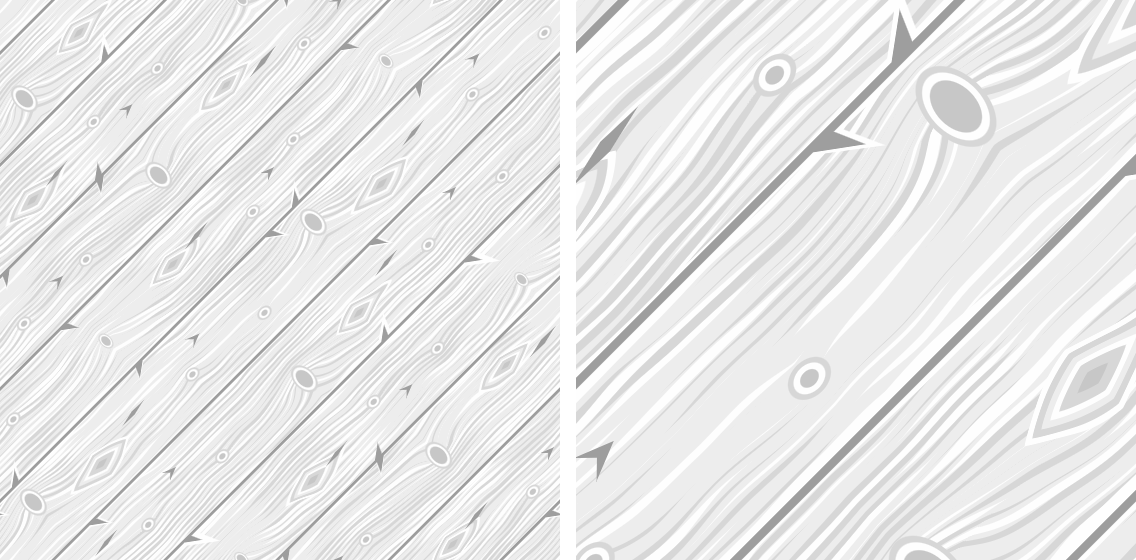
Left: the whole. Right: its middle third, enlarged.
Give the GLSL for this texture, as a Shadertoy shader.

```glsl
// Pale diagonal wood planks with cartoon grain, knots, splits and dark seams.
// Five different planks repeat across the diagonal; each closes on itself along
// its length. Grain strokes follow contours of a field that bends at the knots.

const float PLANKS = 5.0;         // planks per repeat, also plank length / width
const float SEAM_OFFSET = 0.095;  // where the first seam meets the canvas side
const float SEAM_WIDTH = 0.035;   // in plank widths, as are all sizes below
const float GRAIN_LINES = 16.0;   // strokes across one plank
const float PLANK_SHIFT = 0.57;   // slide of the layout from plank to plank
const float FIRST_SHIFT = 0.72;
const float KNOTS = 4.0;          // knots per plank
const vec2 BIG_KNOT = vec2(0.085, 0.13);
const vec2 EYE_KNOT = vec2(0.21, 0.075);
const vec2 SMALL_KNOT = vec2(0.045, 0.033);
const vec2 SPLIT_SIZE = vec2(0.26, 0.034);
const float NOTCH_DEPTH = 0.15;

const vec3 WOOD = vec3(0.93);
const vec3 GRAIN = vec3(0.845);
const vec3 HIGHLIGHT = vec3(0.995);
const vec3 KNOT_CORE = vec3(0.78);
const vec3 CRACK = vec3(0.62);

float hash(vec2 p) {
    vec3 q = fract(vec3(p.xyx) * 0.1031);
    q += dot(q, q.yzx + 33.33);
    return fract((q.x + q.y) * q.z);
}

// Value noise that repeats along x after the given number of cells
float noise(vec2 p, float cells, float seed) {
    vec2 i = floor(p), f = fract(p);
    f = f * f * (3.0 - 2.0 * f);
    vec2 x = mod(vec2(i.x, i.x + 1.0), cells) + 17.0 * seed;
    float y = i.y + 31.0 * seed;
    float low = mix(hash(vec2(x.x, y)), hash(vec2(x.y, y)), f.x);
    float high = mix(hash(vec2(x.x, y + 1.0)), hash(vec2(x.y, y + 1.0)), f.x);
    return mix(low, high, f.y);
}

// Shortest signed step along the closed plank
float wrapStep(float d) {
    return (fract(d / PLANKS + 0.5) - 0.5) * PLANKS;
}

float cover(float d, float pixel) {
    return clamp(0.5 - d / pixel, 0.0, 1.0);
}

// Concave arrowhead with its tip at the origin, pointing along +x
float chevron(vec2 p) {
    p.y = abs(p.y);
    return max(p.y + 0.4 * p.x, 0.7 * (-p.x - 0.10 - 1.03 * p.y));
}

// Tapered strokes along the rows of the field; width = (least, range) of half width
float strokes(float phase, float along, vec2 width, float stretch, float seed, float soft) {
    float n = noise(vec2(along * 7.0, floor(phase)), 7.0, seed);
    return cover(abs(fract(phase) - 0.5) - (width.x + width.y * n) * stretch, soft);
}

void mainImage(out vec4 fragColor, in vec2 fragCoord) {
    vec2 uv = fragCoord / iResolution.y;
    float pixel = PLANKS * sqrt(2.0) / iResolution.y;

    // Plank coordinates: x along, y across, both in plank widths
    float across = fract(uv.x - uv.y - SEAM_OFFSET) * PLANKS;
    float id = floor(across);
    float along = fract(uv.x + uv.y - FIRST_SHIFT - id * PLANK_SHIFT);
    vec2 p = vec2(along * PLANKS, fract(across));

    // Knots bend the grain to one side, eyes part it
    float wobble = noise(vec2(along * 15.0, p.y * 4.0), 15.0, id + 3.0) - 0.5;
    float field = p.y + 0.10 * noise(vec2(along * 5.0, p.y * 1.5), 5.0, id + 1.0) + 0.035 * wobble;
    float core = 1.0, ring = 1.0, halo = 1.0, eyeReach = 9.0;
    for (float i = 0.0; i < KNOTS; i++) {
        vec2 key = vec2(i + 3.0, id + 11.0);
        float big = float(i == 0.0), eye = float(i == 1.0);
        vec2 center = vec2((i + 0.3 + 0.4 * hash(key)) * PLANKS / KNOTS,
                           mix(0.3, 0.7, hash(key + 40.0)));
        vec2 d = vec2(wrapStep(p.x - center.x), p.y - center.y);
        vec2 size = SMALL_KNOT;
        vec3 bulge = vec3(0.25, 0.12, 0.07);  // length, width, strength
        if (big > 0.5) {
            size = BIG_KNOT * (mod(id, 2.0) < 0.5 ? 1.0 : 0.55);
            bulge = vec3(0.38, 0.25, 0.22);
        }
        if (eye > 0.5) bulge.xy = vec2(0.75, 0.26);
        vec2 e = pow(abs(d) / bulge.xy, vec2(1.3));
        float side = hash(key + 80.0) < 0.5 ? -1.0 : 1.0;
        field += mix(bulge.z * side, -0.65 * d.y, eye) * exp(-e.x - e.y);
        if (eye > 0.5) {
            vec2 k = pow(abs(d) / EYE_KNOT, vec2(1.15));
            eyeReach = (k.x + k.y) * (1.0 + 0.5 * wobble);
        } else {
            float reach = length(d / size), narrow = min(size.x, size.y);
            core = min(core, (reach - 1.0) * narrow);
            ring = min(ring, (reach - mix(1.7, 1.3, big)) * narrow);
            halo = min(halo, (reach - mix(2.3, 1.55, big)) * narrow);
        }
    }

    // Highlights and grain of even weight, thinned out in calm patches
    float phase = field * GRAIN_LINES;
    float slope = length(vec2(dFdx(phase), dFdy(phase)));
    float soft = clamp(slope, 0.02, 0.7);
    float stretch = clamp(slope / (GRAIN_LINES * pixel), 0.45, 1.1);
    float calm = 0.2 * smoothstep(0.5, 0.75, noise(vec2(along * 5.0, p.y * 3.0), 5.0, id + 7.0));
    vec3 color = mix(WOOD, HIGHLIGHT,
        strokes(phase + 0.5, along, vec2(-0.27 - 0.5 * calm, 0.72), stretch, id + 13.0, soft));
    color = mix(color, GRAIN,
        strokes(phase, along, vec2(-0.07 - calm, 0.42), stretch, id + 23.0, soft));

    // Eyes as nested diamonds, then round knots
    float eyePixel = pixel / EYE_KNOT.y;
    color = mix(color, HIGHLIGHT, cover(eyeReach - 2.6, eyePixel));
    color = mix(color, GRAIN, cover(eyeReach - 2.2, eyePixel));
    color = mix(color, WOOD, cover(eyeReach - 1.75, eyePixel));
    color = mix(color, HIGHLIGHT, cover(eyeReach - 1.35, eyePixel));
    color = mix(color, GRAIN, cover(eyeReach - 1.0, eyePixel));
    color = mix(color, KNOT_CORE, cover(eyeReach - 0.4, eyePixel));
    color = mix(color, GRAIN, cover(halo, pixel));
    color = mix(color, HIGHLIGHT, cover(ring, pixel));
    color = mix(color, KNOT_CORE, cover(core, pixel));

    // Seams with two leaning notches per plank and a ragged light edge
    float seam = min(p.y, 1.0 - p.y) - 0.5 * SEAM_WIDTH;
    for (float i = 0.0; i < 2.0; i++) {
        vec2 key = vec2(i + 51.0, id + 5.0);
        float depth = hash(key) < 0.5 ? p.y : 1.0 - p.y;
        float lean = hash(key + 20.0) < 0.5 ? -0.9 : 0.9;
        float x = wrapStep(p.x - (i + 0.8 * hash(key + 60.0)) * PLANKS * 0.5);
        seam = min(seam, 0.7 * (abs(x - lean * depth) - 0.07 * (1.0 - depth / NOTCH_DEPTH)));
    }
    float edge = 0.065 * noise(vec2(along * 7.0, floor(p.y * 2.0)), 7.0, id + 37.0) - 0.01;
    color = mix(color, HIGHLIGHT, cover(seam - edge, pixel));

    // One long split and one chevron in the gaps between knots
    vec2 s = vec2(wrapStep(p.x - 2.5), p.y - mix(0.3, 0.6, hash(vec2(id, 71.0))));
    s.y += 0.1 * s.x;
    vec2 splitSize = SPLIT_SIZE * mix(0.6, 1.0, hash(vec2(id, 93.0)));
    float split = (abs(s.x) / splitSize.x + abs(s.y) / splitSize.y - 1.0) * splitSize.y;
    vec2 c = vec2(wrapStep(p.x - 3.8), p.y - mix(0.25, 0.8, hash(vec2(id, 67.0))));
    float crack = min(seam, min(split, chevron(c)));
    color = mix(color, CRACK, cover(crack, pixel));

    fragColor = vec4(color, 1.0);
}
```
